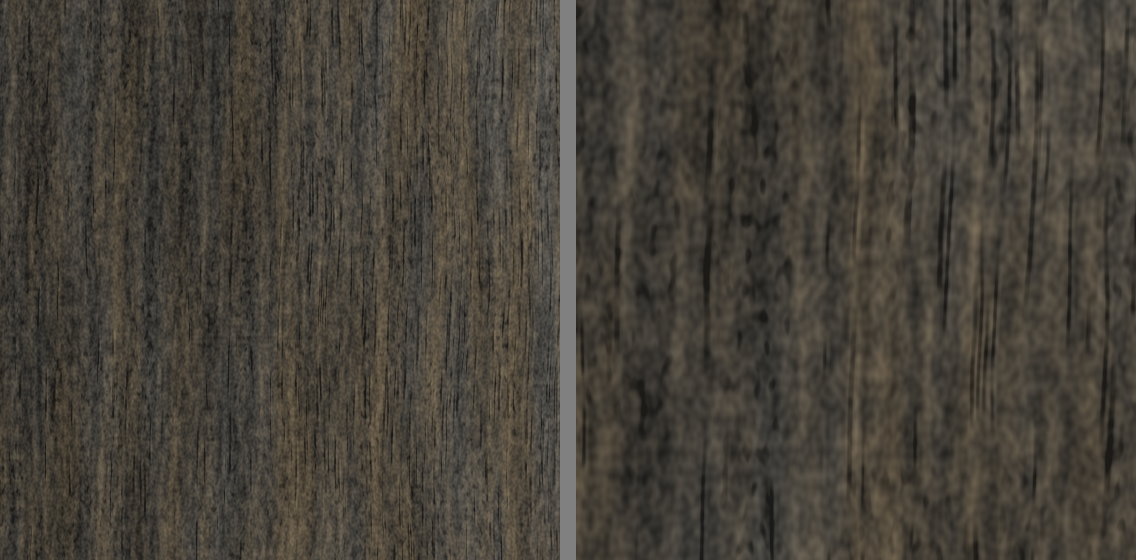
Left: the whole. Right: its middle third, enlarged.
Reproduce this texture procedurally as a three.js fragment shader.

```glsl
varying vec2 vUv;

const vec3 COOL_TINT = vec3(1.03, 1.00, 0.94);
const vec3 WARM_TINT = vec3(1.13, 1.00, 0.80);
const float LEFT_TONE = 0.238;
const float RIGHT_TONE = 0.302;
const float BAND_DEPTH = 0.075;
const float STREAK_DEPTH = 0.090;
const float FIBRE_DEPTH = 0.075;
const float MOTTLE_DEPTH = 0.100;
const float GRAIN_DEPTH = 0.085;
const float FLECK_DEPTH = 0.085;
const float PORE_DEPTH = 0.115;
const float PORE_GLINT = 0.035;
const float PORE_WIDTH = 0.0023;
const float PORE_COLUMNS = 43.0;
const float PORE_ROWS = 5.0;
const float LEAN = 0.012;

float hash(vec2 p) {
  vec3 q = fract(p.xyx * vec3(0.1031, 0.1030, 0.0973));
  q += dot(q, q.yzx + 33.33);
  return fract((q.x + q.y) * q.z);
}

float cornerSlope(vec2 cell, vec2 offset) {
  float angle = 6.2832 * hash(cell);
  return dot(vec2(cos(angle), sin(angle)), offset);
}

// Gradient noise, roughly -0.7 to 0.7
float noise(vec2 p) {
  vec2 cell = floor(p);
  vec2 f = fract(p);
  vec2 blend = f * f * f * (f * (f * 6.0 - 15.0) + 10.0);
  vec2 right = vec2(1.0, 0.0);
  vec2 up = vec2(0.0, 1.0);
  float low = mix(cornerSlope(cell, f), cornerSlope(cell + right, f - right), blend.x);
  float high = mix(cornerSlope(cell + up, f - up), cornerSlope(cell + 1.0, f - 1.0), blend.x);
  return mix(low, high, blend.y);
}

// Long open pores: x is the dark slit, y the lit edge beside it
vec2 pores(vec2 p, float density) {
  vec2 result = vec2(0.0);
  for (int i = 0; i < 3; i++) {
    float layer = float(i);
    float columns = PORE_COLUMNS + 13.0 * layer;
    float column = floor(p.x * columns);
    float along = p.y * (PORE_ROWS + 2.0 * layer) + 7.0 * hash(vec2(column, layer + 3.0));
    vec2 cell = vec2(column, floor(along) + 31.0 * layer);

    float present = step(hash(cell + 17.0), density);
    float wobble = 0.12 * noise(vec2(p.y * 13.0, column + 0.5));
    float center = 0.3 + 0.4 * hash(cell + 59.0) + wobble;
    float side = (fract(p.x * columns) - center) / columns;
    float width = PORE_WIDTH * (0.6 + 0.6 * hash(cell + 83.0));

    float t = fract(along);
    float taper = smoothstep(0.0, 0.2, t) * (1.0 - smoothstep(0.6, 1.0, t));
    float strength = present * taper;
    float slit = 1.0 - smoothstep(0.25 * width, width, abs(side));
    float edge = 1.0 - smoothstep(0.0, width, abs(side - 1.6 * width));
    result = max(result, strength * vec2(slit, edge));
  }
  return result * smoothstep(-0.35, 0.1, noise(p * vec2(50.0, 24.0) + 5.0));
}

void main() {
  // Gently leaning, wavering grain direction
  vec2 p = vUv + 2.0;
  p.x += 0.012 * noise(vUv * vec2(4.0, 2.5) + 9.0) - LEAN * vUv.y;
  p.x += 0.0025 * noise(vUv * vec2(18.0, 11.0) + 40.0);

  float openSide = smoothstep(0.42, 0.62, vUv.x);
  float tone = mix(LEFT_TONE, RIGHT_TONE, smoothstep(0.0, 1.0, vUv.x));

  // Streaks from broad bands to fine fibres
  float band = noise(p * vec2(13.0, 0.9));
  float streak = noise(p * vec2(47.0, 3.2) + 21.0);
  float fibre = noise(p * vec2(125.0, 11.0) + 63.0);
  tone += BAND_DEPTH * band + STREAK_DEPTH * streak + FIBRE_DEPTH * fibre;

  // Worn mottling and rough surface grain
  float mottle = noise(p * vec2(105.0, 46.0) + 12.0);
  float grain = noise(p * vec2(235.0, 150.0) + 75.0);
  tone += MOTTLE_DEPTH * mottle + GRAIN_DEPTH * grain;

  // Short dark flecks, gathered in patches
  float patches = smoothstep(-0.3, 0.35, noise(p * vec2(22.0, 5.0) + 34.0));
  float fleck = smoothstep(0.1, 0.45, noise(p * vec2(165.0, 72.0) + 90.0));
  tone -= FLECK_DEPTH * fleck * patches;

  vec2 pore = pores(p, mix(0.12, 0.5, openSide));
  tone += PORE_GLINT * pore.y - PORE_DEPTH * pore.x;
  tone = clamp(tone, 0.10, 0.46);

  // Tan stain over grey
  float stain = noise(p * vec2(17.0, 1.6) + 50.0) + 0.5 * streak + 0.3 * mottle;
  float warmth = smoothstep(-0.5, 0.55, stain + 0.1 * (openSide - 0.5));
  gl_FragColor = vec4(tone * mix(COOL_TINT, WARM_TINT, warmth), 1.0);
}
```
